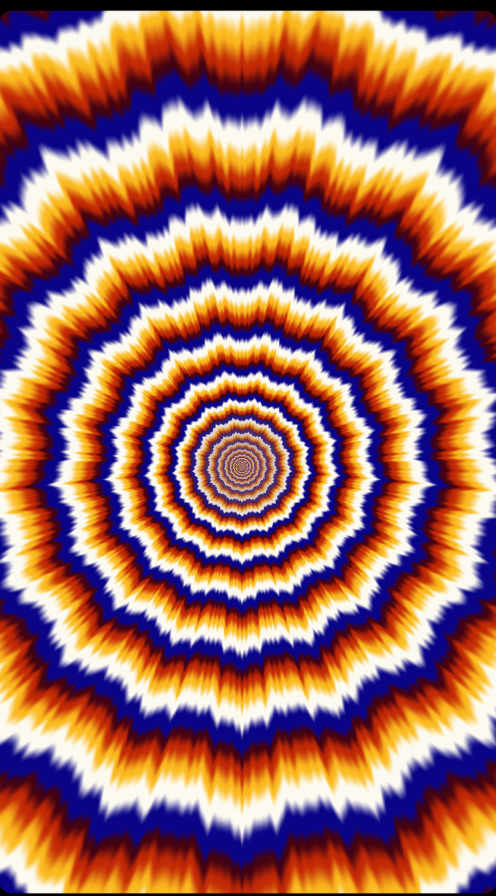
Give the GLSL for this background, as a Shadertoy shader.

```glsl
// Hypnotic zigzag rings: a flame-coloured ramp repeats in the logarithm of the
// radius, so every ring is a scaled copy of the next. Triangle waves around the
// angle cut the seventeen spikes; layered sines fray them into radial streaks.

const float TAU = 6.2831853;

// Triangle wave: 0 at whole numbers, 1 halfway between them.
float zigzag(float x) {
    return 2.0 * abs(fract(x + 0.5) - 0.5);
}

// Cyclic ramp, outward: blue, maroon, red, amber, white, blue.
vec3 flameRamp(float phase) {
    float f = fract(phase);
    vec3 blue = vec3(0.04, 0.02, 0.53);
    vec3 color = mix(blue, vec3(0.26, 0.01, 0.07), smoothstep(0.05, 0.16, f));
    color = mix(color, vec3(0.76, 0.16, 0.02), smoothstep(0.16, 0.32, f));
    color = mix(color, vec3(0.98, 0.73, 0.12), smoothstep(0.32, 0.53, f));
    color = mix(color, vec3(0.99, 0.98, 0.94), smoothstep(0.53, 0.70, f));
    return mix(color, blue, smoothstep(0.79, 0.95, f));
}

// Fine fibres that drift slowly with the ring number.
float streaks(float angle, float ring) {
    return 0.45 * sin(angle * 109.0 + 0.7 * sin(ring * 2.0))
         + 0.35 * sin(angle * 173.0 + 1.3 * sin(angle * 31.0))
         + 0.25 * sin(angle * 251.0 + ring * 0.8);
}

// Distance to the rounded screen edge, negative inside.
float frameDistance(vec2 p, vec2 halfSize, float radius) {
    vec2 q = abs(p) - halfSize + radius;
    return length(max(q, 0.0)) + min(max(q.x, q.y), 0.0) - radius;
}

void mainImage(out vec4 fragColor, in vec2 fragCoord) {
    float pixel = 1.0 / iResolution.y;
    vec2 p = (fragCoord - vec2(0.488, 0.479) * iResolution.xy) * pixel;
    float r = max(length(p), 0.0005);

    // Mirrored angle, zero straight down where a spike points.
    float angle = abs(atan(p.x, -p.y));
    float turn = angle / TAU;

    // Rings, large lobes and the smaller teeth on them.
    float phase = log(r / 0.436) / 0.336;
    phase += 0.21 * zigzag(turn * 17.0) + 0.10 * zigzag(turn * 68.0);
    phase += 0.20 * smoothstep(0.495, 0.56, r);

    // Streaks are longest in the warm half of each ring.
    float warmth = 0.5 - 0.5 * cos(TAU * phase);
    phase += streaks(angle, phase) * (0.035 + 0.035 * warmth)
           * smoothstep(0.03, 0.20, r);
    vec3 color = flameRamp(phase);

    // Rings soften to dusty rose at the eye, fully where too fine to resolve.
    float haze = 0.6 * (1.0 - smoothstep(0.01, 0.08, r));
    float unresolved = smoothstep(0.3, 1.0, pixel / (r * 0.336));
    color = mix(color, vec3(0.61, 0.43, 0.42), max(haze, unresolved));

    // Black bars above and below, with slightly rounded corners.
    float aspect = iResolution.x * pixel;
    vec2 frame = fragCoord * pixel - vec2(0.5 * aspect, 0.4955);
    float edge = frameDistance(frame, vec2(0.5 * aspect + 0.001, 0.4925), 0.014);
    color *= 1.0 - smoothstep(-pixel, pixel, edge);

    fragColor = vec4(color, 1.0);
}
```
